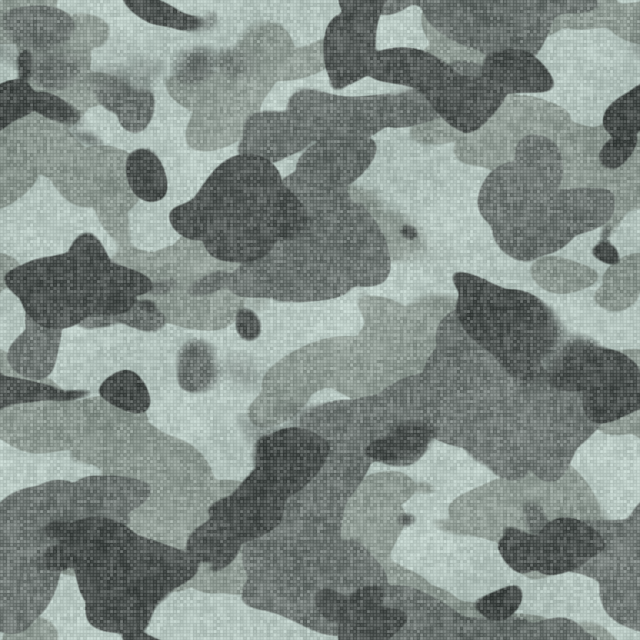
Write a WebGL 2 fragment shader that draws this pattern.

```glsl
#version 300 es
precision highp float;

// Grey-green camouflage on coarse linen. Three layers of lobed blobs, cut from
// wrapped gradient noise plus soft cellular puffs, are stacked on a pale ground;
// a plain weave of uneven threads then shades the cloth. Everything tiles.

#define WARP 0.05          // bending of the blob outlines
#define LOBE_GRID vec2(11.0, 14.0)
#define LOBE_DEPTH 0.42    // strength of the rounded lobes
#define EDGE 0.014         // outline half width, in field units
#define BLEED 0.14         // extra width where the dye has bled
#define MOTTLE 0.07        // slow unevenness of the dye
#define THREADS 192.0      // threads per side, even so the weave wraps
#define SLUBS 64.0         // thickness changes along a thread
#define THREAD_CONTRAST 0.17
#define GAP_CONTRAST 0.10

uniform vec2 u_resolution;
out vec4 fragColor;

const float PI = 3.14159265;
const vec3 PALE = vec3(0.705, 0.768, 0.745);
const vec3 SAGE = vec3(0.555, 0.602, 0.575);
const vec3 GREY = vec3(0.430, 0.462, 0.450);
const vec3 DARK = vec3(0.310, 0.334, 0.326);

float hash(vec2 c) {
    return fract(sin(dot(c, vec2(127.1, 311.7))) * 43758.5453);
}

// Slope of a random direction at a lattice corner, wrapped to the period.
float corner(vec2 cell, vec2 offset, vec2 period, float seed) {
    float angle = 2.0 * PI * hash(mod(cell, period) + seed);
    return dot(vec2(cos(angle), sin(angle)), offset);
}

float gradientNoise(vec2 p, vec2 period, float seed) {
    vec2 q = p * period + seed * vec2(0.37, 0.71);
    vec2 cell = floor(q), f = q - cell;
    vec2 u = f * f * f * (f * (f * 6.0 - 15.0) + 10.0);
    vec2 e = vec2(1.0, 0.0);
    return mix(
        mix(corner(cell, f, period, seed),
            corner(cell + e.xy, f - e.xy, period, seed), u.x),
        mix(corner(cell + e.yx, f - e.yx, period, seed),
            corner(cell + e.xx, f - e.xx, period, seed), u.x), u.y);
}

// Smooth squared distance to scattered lobe centres.
float lobes(vec2 p, float seed) {
    vec2 q = p * LOBE_GRID;
    vec2 cell = floor(q), f = q - cell;
    float sum = 0.0;
    for (int j = -1; j <= 1; j++) {
        for (int i = -1; i <= 1; i++) {
            vec2 step2 = vec2(i, j);
            vec2 id = mod(cell + step2, LOBE_GRID) + seed;
            vec2 d = step2 + vec2(hash(id), hash(id + 41.3)) - f;
            sum += exp(-16.0 * dot(d, d));
        }
    }
    return -log(sum + 1e-7) / 16.0;
}

// Coverage of one dye layer; a higher level leaves fewer blobs.
float dye(vec2 p, vec2 grid, float level, float seed) {
    vec2 bend = vec2(gradientNoise(p, vec2(5.0, 6.0), seed + 3.1),
                     gradientNoise(p, vec2(6.0, 5.0), seed + 7.7));
    vec2 q = p + WARP * bend;
    float field = gradientNoise(q, grid, seed)
                + LOBE_DEPTH * (0.2 - lobes(q, seed)) - level;
    float bled = smoothstep(0.22, 0.5, gradientNoise(p, vec2(4.0), seed + 11.9));
    float width = max(EDGE, fwidth(field)) + BLEED * bled;
    return smoothstep(-width, width, field);
}

// Brightness of one thread, varying smoothly along its length.
float thread(float index, float along, float seed) {
    float s = along * SLUBS;
    float a = hash(vec2(index, floor(s)) + seed);
    float b = hash(vec2(index, mod(floor(s) + 1.0, SLUBS)) + seed);
    return mix(a, b, smoothstep(0.0, 1.0, fract(s)));
}

// Plain weave: alternating crossings with dark gaps between the threads.
float weave(vec2 p) {
    vec2 t = p * THREADS;
    vec2 wave = sin(PI * t);
    float over = smoothstep(-0.4, 0.4, wave.x * wave.y);
    float yarn = mix(thread(floor(t.x), p.y, 5.3), thread(floor(t.y), p.x, 23.9), over);
    float ridge = abs(wave.x * wave.y);
    return THREAD_CONTRAST * (yarn - 0.5) + GAP_CONTRAST * (ridge - 0.4);
}

void main() {
    vec2 p = gl_FragCoord.xy / u_resolution;

    // Dye layers, lightest first
    vec3 color = PALE;
    color = mix(color, SAGE, dye(p, vec2(4.0, 7.0), 0.01, 17.3));
    color = mix(color, GREY, dye(p, vec2(4.0, 6.0), 0.09, 52.6));
    color = mix(color, DARK, dye(p, vec2(5.0, 7.0), 0.19, 88.1));

    // Uneven dye and cloth; the pale ground shows the weave least
    color += MOTTLE * gradientNoise(p, vec2(5.0, 7.0), 131.4);
    color += weave(p) * mix(1.1, 0.75, smoothstep(0.45, 0.75, color.g));
    fragColor = vec4(clamp(color, 0.0, 1.0), 1.0);
}
```
